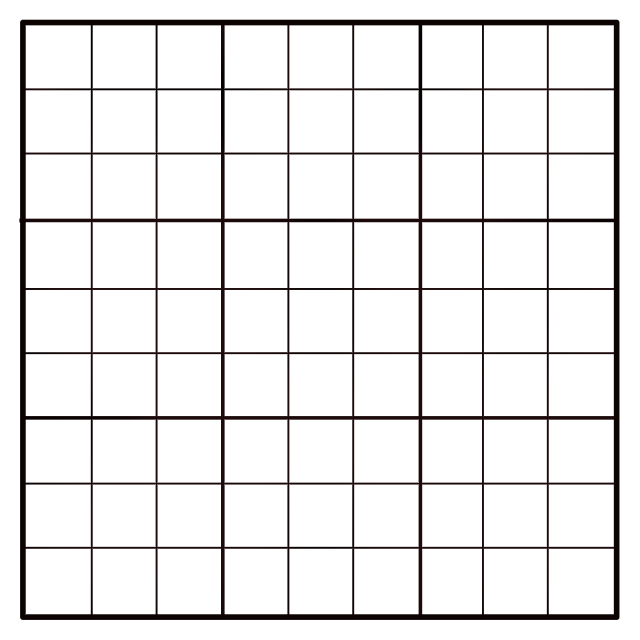
This pattern is drawn by a Shadertoy shader. Its source:

```glsl
#define GRID_LO vec2(0.0358, 0.0358)
#define GRID_HI vec2(0.9635, 0.9648)
#define BORDER_WIDTH 0.0088
#define BLOCK_WIDTH 0.0056
#define CELL_WIDTH 0.0030
#define CELL_PITCH vec2(0.1013, 0.1003)
#define OVERSHOOT 0.0055
#define PAPER vec3(1.0)
#define INK_BLACK vec3(0.03, 0.005, 0.005)
#define INK_MAROON vec3(0.11, 0.035, 0.04)

// Hand-ruled offsets: the two inner block lines, and the cell-line pair of each block
const vec2 blockNudge[2] = vec2[2](vec2(0.0031, 0.0026), vec2(0.0016, 0.0004));
const vec3 pairDrift[2] = vec3[2](vec3(0.0036, 0.0016, -0.0036), vec3(0.0036, -0.0020, 0.0003));

float hash(vec2 p) {
    return fract(sin(dot(p, vec2(127.1, 311.7))) * 43758.5);
}

float valueNoise(vec2 p) {
    vec2 i = floor(p), f = fract(p);
    f = f * f * (3.0 - 2.0 * f);
    return mix(mix(hash(i), hash(i + vec2(1, 0)), f.x),
               mix(hash(i + vec2(0, 1)), hash(i + vec2(1, 1)), f.x), f.y);
}

// Distance to a straight stroke across p.x = pos, spanning p.y from lo to hi
float strokeDistance(vec2 p, float pos, float width, float lo, float hi) {
    return max(abs(p.x - pos) - 0.5 * width, max(lo - p.y, p.y - hi));
}

// Distance to the outer frame; its outside corners are rounded
float frameDistance(vec2 p) {
    vec2 q = abs(p - 0.5 * (GRID_LO + GRID_HI)) - 0.5 * (GRID_HI - GRID_LO);
    float box = length(max(q, 0.0)) + min(max(q.x, q.y), 0.0);
    return abs(box) - 0.5 * BORDER_WIDTH;
}

// Block and cell lines along one axis: 0 = vertical, 1 = horizontal
float rulingDistance(vec2 p, int axis) {
    int other = 1 - axis;
    vec2 q = vec2(p[axis], p[other]);
    float start = GRID_LO[axis];
    float block = (GRID_HI[axis] - start) / 3.0;
    float lo = GRID_LO[other], hi = GRID_HI[other];
    float d = 1.0;
    for (int k = 0; k < 3; k++) {
        float center = start + (float(k) + 0.5) * block + pairDrift[axis][k];
        for (int side = -1; side <= 1; side += 2) {
            float pos = center + 0.5 * float(side) * CELL_PITCH[axis];
            d = min(d, strokeDistance(q, pos, CELL_WIDTH, lo, hi));
        }
        if (k > 0) {
            float pos = start + float(k) * block + blockNudge[axis][k - 1];
            // The upper horizontal line pokes out past the frame
            float from = lo - ((axis == 1 && k == 2) ? OVERSHOOT : 0.0);
            d = min(d, strokeDistance(q, pos, BLOCK_WIDTH, from, hi));
        }
    }
    return d;
}

void mainImage(out vec4 fragColor, in vec2 fragCoord) {
    float pixel = 1.0 / min(iResolution.x, iResolution.y);
    vec2 p = (fragCoord - 0.5 * iResolution.xy) * pixel + 0.5;

    float ruling = min(rulingDistance(p, 0), rulingDistance(p, 1));
    float frame = frameDistance(p);

    // Ink tone drifts slowly across the ruling; the frame stays darkest
    vec3 rulingInk = mix(INK_BLACK, INK_MAROON, smoothstep(0.1, 0.6, valueNoise(p * 6.0)));
    vec3 frameInk = mix(INK_BLACK, INK_MAROON, 0.2);

    vec3 color = mix(PAPER, rulingInk, clamp(0.5 - ruling / pixel, 0.0, 1.0));
    color = mix(color, frameInk, clamp(0.5 - frame / pixel, 0.0, 1.0));
    fragColor = vec4(color, 1.0);
}
```
